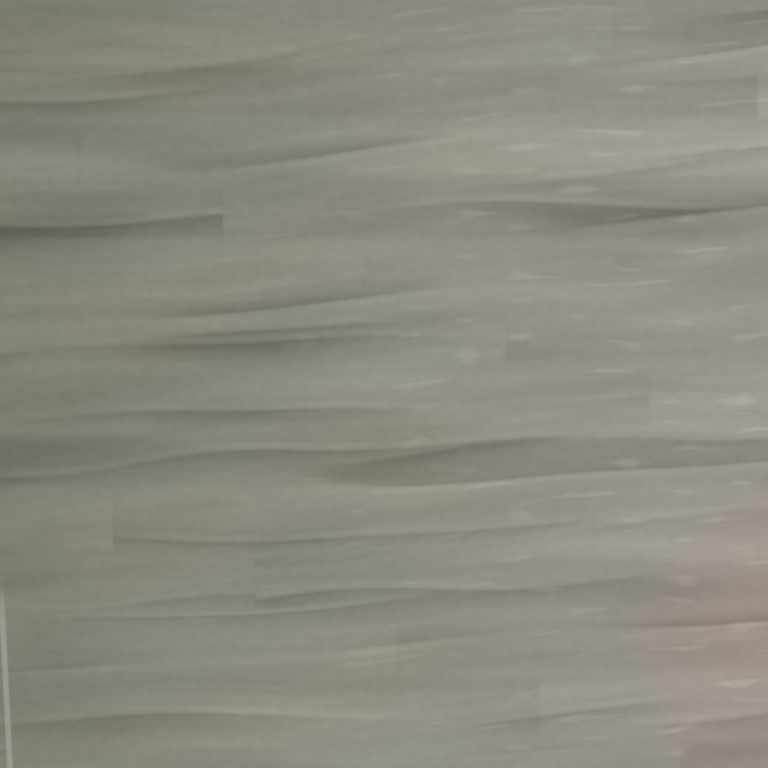
A Shadertoy shader for this texture:

```glsl
vec2 gradientAt(vec2 cell) {
    vec3 h = fract(cell.xyx * vec3(0.1031, 0.1030, 0.0973));
    h += dot(h, h.yzx + 33.33);
    float angle = 6.2832 * fract((h.x + h.y) * h.z);
    return vec2(cos(angle), sin(angle));
}

// Gradient noise, roughly -0.6 to 0.6
float noise(vec2 p) {
    vec2 i = floor(p), f = p - i;
    vec2 u = f * f * f * (f * (f * 6.0 - 15.0) + 10.0);
    float a = dot(gradientAt(i), f);
    float b = dot(gradientAt(i + vec2(1, 0)), f - vec2(1, 0));
    float c = dot(gradientAt(i + vec2(0, 1)), f - vec2(0, 1));
    float d = dot(gradientAt(i + vec2(1, 1)), f - vec2(1, 1));
    return mix(mix(a, b, u.x), mix(c, d, u.x), u.y);
}

// Layers of noise drawn out along the grain
float streaks(vec2 p) {
    float sum = 0.0, amplitude = 1.0;
    vec2 scale = vec2(1.7, 13.0);
    for (int i = 0; i < 4; i++) {
        sum += amplitude * noise(p * scale + float(i) * 17.3);
        scale *= vec2(1.8, 2.0);
        amplitude *= 0.62;
    }
    return sum;
}

// Dark line with one crisp side and one fading side, and a pale rim
float vein(float d, float crisp, float fade) {
    float dark = smoothstep(-crisp, crisp, d) * exp(-max(d, 0.0) / fade);
    float rim = exp(-pow((d + 2.2 * crisp) / (1.5 * crisp), 2.0));
    return dark - 0.35 * rim;
}

// Tone of one board: grain, a single vein and an overall shift
float boardTone(vec2 board, vec2 p, float across) {
    float seed = dot(board, vec2(37.7, 11.3)) + 5.0;
    float shift = noise(vec2(seed * 0.713, 3.4));
    float grain = streaks(p + vec2(seed, seed * 0.37));
    float path = 0.62 + 0.5 * shift - 0.5 * (p.x - 0.5)
               + 0.45 * noise(vec2(p.x * 2.6, seed));
    float strength = smoothstep(-0.2, 0.35, noise(vec2(p.x * 2.2 + seed, 8.6)));
    return 0.055 * shift + 0.034 * grain
         - 0.065 * strength * vein(across - path, 0.035, 0.2);
}

void mainImage(out vec4 fragColor, in vec2 fragCoord) {
    vec2 p = fragCoord / iResolution.xy;
    p.y = 1.0 - p.y;
    float pixel = 1.0 / iResolution.y;

    // Staggered boards: 12.5 rows, each end joint a step further right
    float row = floor(p.y * 12.5);
    float across = fract(p.y * 12.5);
    float along = p.x / 1.066 - 0.098 - 0.1734 * (row - 2.0);
    float nearest = floor(along + 0.5);
    float jointDist = (along - nearest) * 1.066;

    // Grain climbs gently to the right and wavers
    vec2 g = p;
    g.y += 0.065 * p.x + 0.03 * noise(p * vec2(2.2, 4.0) + 4.7);

    // Light: dim and greenish at the left, paler and warmer at the right
    float light = smoothstep(-0.15, 1.0, p.x + 0.12 * noise(p * 2.0 + 9.1));
    vec3 color = mix(vec3(0.512, 0.513, 0.467), vec3(0.598, 0.586, 0.555), light);
    color -= 0.045 * exp(-length((p - vec2(0.0, 0.66)) * vec2(4.0, 5.0)));
    color -= 0.035 * smoothstep(0.1, 0.0, p.y);
    color += vec3(0.035, 0.0, -0.005) * smoothstep(0.3, 0.0, length(p - vec2(1.03, 0.82)));

    // Shared grain and long veins
    float tone = 0.042 * streaks(g);
    float contour = noise(vec2(g.x * 0.9, g.y * 10.0) + 2.3);
    float presence = smoothstep(-0.15, 0.3, noise(vec2(g.x * 2.5, g.y * 8.0) + 21.0));
    tone -= 0.07 * presence * vein(contour, 0.025, 0.12);

    // Boards differ most mid-row and melt into the rows beside them
    float melt = smoothstep(0.0, 0.2, across) * smoothstep(1.0, 0.8, across);
    float side = smoothstep(-0.0015 - pixel, 0.0015 + pixel, jointDist);
    float left = boardTone(vec2(nearest - 1.0, row), g, across);
    float right = boardTone(vec2(nearest, row), g, across);
    tone += melt * mix(left, right, side);
    tone -= 0.012 * melt * exp(-abs(jointDist) / 0.003);

    // Short pale flecks and fine mottling
    float fleck = noise(vec2(g.x * 14.0, g.y * 75.0) + 6.0);
    tone += 0.045 * smoothstep(0.25, 0.55, fleck) * light;
    tone += 0.012 * noise(p * vec2(55.0, 85.0)) + 0.01 * noise(p * 130.0);
    color += tone * vec3(1.0, 1.0, 0.97);

    // Cool and warm patches
    color += vec3(0.014, 0.0, -0.014) * noise(p * vec2(3.0, 7.0) + 31.0);

    // Pale strip at the lower left edge
    float stripDist = abs(p.x - 0.013 * (p.y - 0.74) / 0.26);
    float strip = smoothstep(0.004 + pixel, 0.002, stripDist) * smoothstep(0.74, 0.82, p.y);
    color = mix(color, vec3(0.63, 0.63, 0.59), 0.75 * strip);

    fragColor = vec4(clamp(color, 0.0, 1.0), 1.0);
}
```
